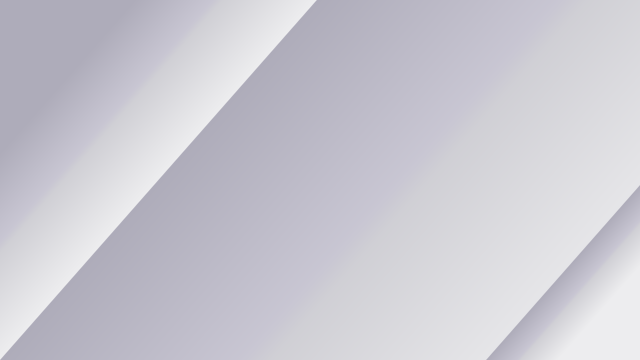
Give the GLSL for this background, as a WebGL 1 fragment shader.

```glsl
precision highp float;

uniform vec2 u_resolution;

#define DARK vec3(0.682, 0.674, 0.728)
#define LAVENDER vec3(0.785, 0.776, 0.826)
#define GREY vec3(0.812, 0.810, 0.832)
#define LIGHT vec3(0.930, 0.930, 0.937)
#define BAND_NORMAL vec2(0.751, -0.661)
#define LEFT_START -0.380
#define MIDDLE_START 0.0
#define MIDDLE_LENGTH 1.17
#define RIGHT_START 1.014
#define RIGHT_LENGTH 0.150

// Metallic ramp: dark violet through lavender and grey to near white
vec3 metalRamp(float t) {
    t = clamp(t, 0.0, 1.0);
    vec3 color = mix(DARK, LAVENDER, clamp(t / 0.43, 0.0, 1.0));
    color = mix(color, GREY, smoothstep(0.42, 0.49, t));
    return mix(color, LIGHT, clamp((t - 0.47) / 0.53, 0.0, 1.0));
}

void main() {
    // Canvas units: one equals the canvas height
    vec2 position = gl_FragCoord.xy / u_resolution.y;
    float across = dot(position, BAND_NORMAL);
    float soft = 0.7 / u_resolution.y;

    // Each band restarts the ramp with its own width
    vec3 leftBand = metalRamp((across - LEFT_START) / (MIDDLE_START - LEFT_START));
    vec3 middleBand = metalRamp((across - MIDDLE_START) / MIDDLE_LENGTH);
    vec3 rightBand = metalRamp((across - RIGHT_START) / RIGHT_LENGTH);

    // Join the bands along smooth diagonal edges
    vec3 color = mix(leftBand, middleBand,
                     smoothstep(MIDDLE_START - soft, MIDDLE_START + soft, across));
    color = mix(color, rightBand,
                smoothstep(RIGHT_START - soft, RIGHT_START + soft, across));

    gl_FragColor = vec4(color, 1.0);
}
```
